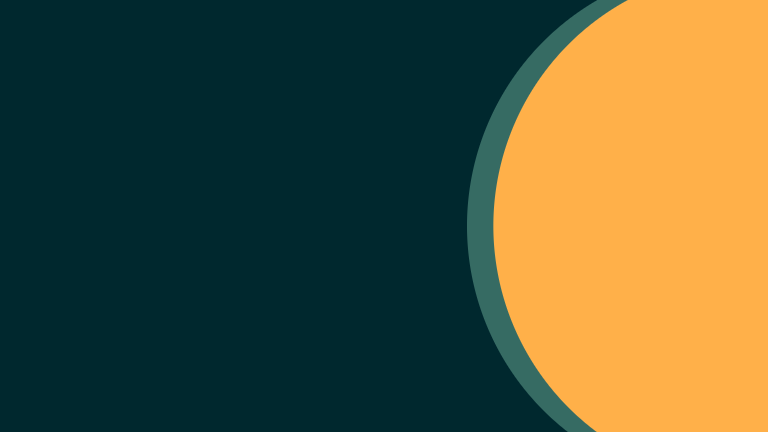
This background is drawn by a Shadertoy shader. Its source:

```glsl
#define NIGHT        vec3(0.00, 0.155, 0.18)
#define RIM          vec3(0.21, 0.42, 0.39)
#define SUN          vec3(1.00, 0.69, 0.285)
#define RIM_CENTER   vec2(1.685, 0.477)
#define RIM_RADIUS   0.604
#define SUN_CENTER   vec2(1.737, 0.477)
#define SUN_RADIUS   0.595

// Antialiased disc coverage; the edge is one pixel wide
float discMask(vec2 point, vec2 center, float radius) {
    float signedDistance = length(point - center) - radius;
    return clamp(0.5 - signedDistance * iResolution.y, 0.0, 1.0);
}

void mainImage(out vec4 fragColor, in vec2 fragCoord) {
    // Canvas heights, origin at the lower left
    vec2 point = fragCoord / iResolution.y;

    // Keep the discs anchored to the right edge at other aspect ratios
    point.x += 16.0 / 9.0 - iResolution.x / iResolution.y;

    // Rim disc first, then the sun over it
    vec3 color = mix(NIGHT, RIM, discMask(point, RIM_CENTER, RIM_RADIUS));
    color = mix(color, SUN, discMask(point, SUN_CENTER, SUN_RADIUS));

    fragColor = vec4(color, 1.0);
}
```
